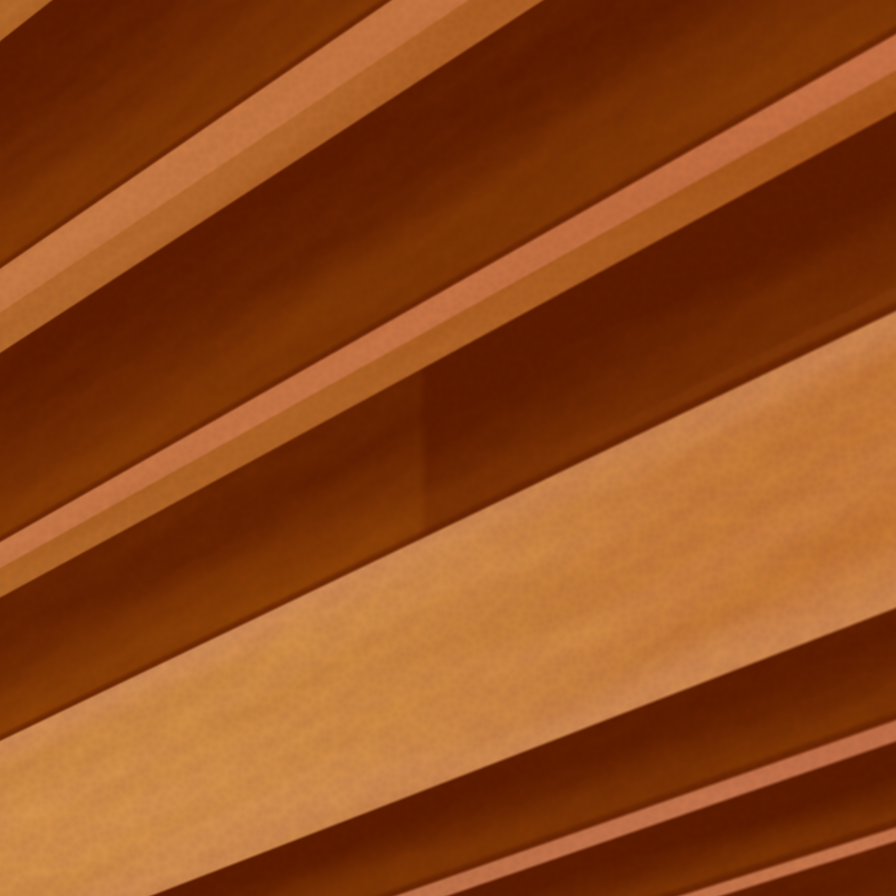
Give the GLSL for this texture, as a three.js fragment shader.

```glsl
// Fan of warm wooden beams, lit ledges and faces between deep brown shadowed bays.
varying vec2 vUv;

vec2 hash2(vec2 p) {
  return fract(sin(vec2(dot(p, vec2(127.1, 311.7)), dot(p, vec2(269.5, 183.3)))) * 43758.55);
}

// Cellular noise: distance to the nearest scattered point
float cellular(vec2 p) {
  vec2 cell = floor(p);
  float nearest = 1.0;
  for (int j = -1; j <= 1; j++) {
    for (int i = -1; i <= 1; i++) {
      vec2 neighbour = cell + vec2(float(i), float(j));
      nearest = min(nearest, length(neighbour + hash2(neighbour) - p));
    }
  }
  return nearest;
}

// Layered sines stretched along the beams, about -1 to 1
float grain(vec2 q) {
  float sum = 0.0;
  float weight = 0.5;
  vec2 f = vec2(5.0, 47.0);
  for (int i = 0; i < 4; i++) {
    sum += weight * sin(q.y * f.y + 1.8 * sin(q.x * f.x + float(i) * 2.1 + q.y * 9.0));
    f *= 1.83;
    weight *= 0.6;
  }
  return sum;
}

// Everything below the edge takes the new colour
vec3 paint(vec3 base, vec3 colour, float across, float edge) {
  return mix(base, colour, smoothstep(edge - 0.0022, edge + 0.0022, across));
}

// Shadowed bay: darkest under the upper beam, warmer near the lower one
vec3 bay(float across, float top, float bottom, float warmth) {
  float t = clamp((across - top) / (bottom - top), 0.0, 1.0);
  float glow = clamp(smoothstep(0.2, 0.95, t) * 0.72 + warmth, 0.0, 1.0);
  vec3 wood = mix(vec3(0.36, 0.105, 0.0), vec3(0.54, 0.245, 0.02), glow);
  float contact = smoothstep(bottom - 0.010, bottom - 0.003, across);
  return mix(wood, vec3(0.37, 0.11, 0.005), contact * 0.65);
}

void main() {
  // Fan coordinates: every beam edge is a line of constant "across"
  vec2 p = vec2(vUv.x, 1.0 - vUv.y);
  float across = (p.y + 0.804 * p.x) / (1.0 + 0.392 * p.x);
  vec2 q = vec2(p.x, across);

  float streak = grain(q);
  float mottle = cellular(vec2(p.x * 24.0, across * 46.0)) - 0.45;
  float fine = cellular(p * 110.0) - 0.45;
  float warm = 0.10 * streak + 0.10 * mottle;

  // Lit surfaces
  vec3 ledge = mix(vec3(0.76, 0.46, 0.25), vec3(0.75, 0.42, 0.23), p.x) + 0.015 * streak;
  vec3 side = mix(vec3(0.68, 0.39, 0.15), vec3(0.66, 0.34, 0.11), p.x) + 0.02 * streak;
  float faceT = clamp((across - 0.827) / 0.238, 0.0, 1.0);
  vec3 face = mix(vec3(0.80, 0.535, 0.27), vec3(0.76, 0.46, 0.21), smoothstep(0.2, 1.0, p.x));
  face = mix(face, vec3(0.80, 0.53, 0.33), 0.7 * smoothstep(0.72, 1.0, faceT));
  face = mix(face, vec3(0.79, 0.52, 0.34), 0.6 * (1.0 - smoothstep(0.0, 0.2, faceT)));
  face += vec3(0.016, 0.018, 0.024) * streak + vec3(0.03, 0.035, 0.0) * mottle;

  // Upper beams and bays
  vec3 c = paint(side, bay(across, 0.046, 0.300, warm + 0.02), across, 0.046);
  c = paint(c, ledge, across, 0.300);
  c = paint(c, mix(side, ledge, 0.25 - 0.2 * p.x), across, 0.349);
  c = paint(c, bay(across, 0.394, 0.605, warm + 0.04), across, 0.394);
  c = paint(c, ledge + vec3(0.01, 0.0, 0.02), across, 0.605);
  c = paint(c, side, across, 0.634);

  // Middle bay has a butt joint between a lighter and a darker board
  float joint = smoothstep(0.465, 0.480, p.x);
  c = paint(c, bay(across, 0.667, 0.827, warm + mix(0.18, -0.12, joint)), across, 0.667);
  float lip = smoothstep(0.806, 0.811, across) * (1.0 - smoothstep(0.815, 0.820, across));
  c = mix(c, vec3(0.50, 0.22, 0.04), 0.6 * lip * smoothstep(0.4, 1.0, p.x));

  // Broad lit beam, then two thin ledges
  c = paint(c, face, across, 0.827);
  c = paint(c, bay(across, 1.065, 1.155, warm + 0.02), across, 1.065);
  c = paint(c, ledge + vec3(0.0, 0.01, 0.05), across, 1.155);
  c = paint(c, bay(across, 1.172, 1.241, warm - 0.1), across, 1.172);
  c = paint(c, ledge + vec3(0.0, 0.01, 0.04), across, 1.241);
  c = paint(c, bay(across, 1.252, 1.340, warm), across, 1.252);

  // Fine wear over all the wood
  c *= 1.0 + 0.05 * fine;
  gl_FragColor = vec4(clamp(c, 0.0, 1.0), 1.0);
}
```
